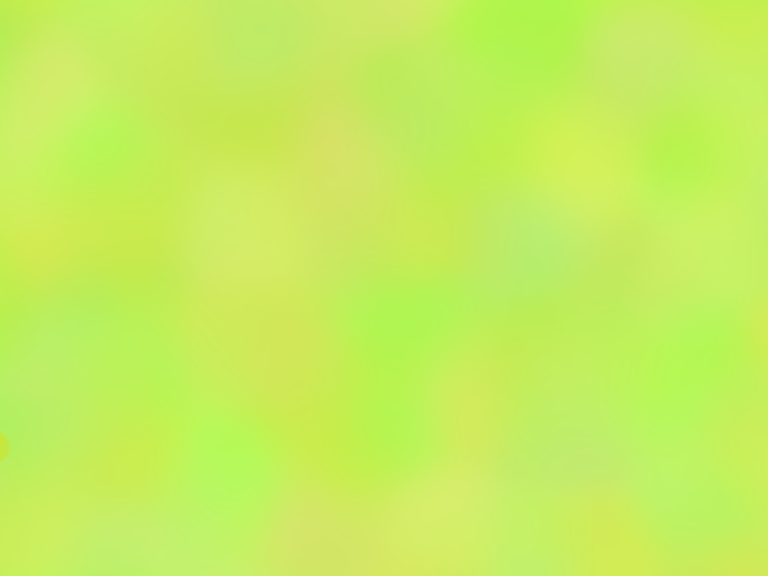
Reproduce this background procedurally as a WebGL 1 fragment shader.

```glsl
precision highp float;

uniform vec2 u_resolution;

// Three independent random values in 0..1 for one grid cell
vec3 hash3(vec2 cell) {
  vec3 phase = vec3(dot(cell, vec2(127.1, 311.7)),
                    dot(cell, vec2(269.5, 183.3)),
                    dot(cell, vec2(419.2, 371.9)));
  return fract(sin(phase) * 43758.5453);
}

// Smooth cellular noise in -1..1: random triples with Gaussian falloff
vec3 softCells(vec2 p, float falloff) {
  vec2 home = floor(p);
  vec3 total = vec3(0.0);
  float weightSum = 0.0;
  for (int y = -2; y <= 2; y++) {
    for (int x = -2; x <= 2; x++) {
      vec2 cell = home + vec2(float(x), float(y));
      vec2 offset = cell + hash3(cell).xy - p;
      float weight = exp(-falloff * dot(offset, offset));
      total += weight * hash3(cell + 57.0);
      weightSum += weight;
    }
  }
  return 2.0 * total / weightSum - 1.0;
}

// Map warmth, paleness and lightness to a lime tone
vec3 limeTone(vec3 mood, vec3 base) {
  vec3 warm = vec3(0.09, -0.028, 0.0);
  vec3 pale = vec3(0.015, 0.0, 0.08);
  vec3 light = vec3(0.012, 0.026, -0.01);
  return base + mood.x * warm + mood.y * pale + mood.z * light;
}

float disc(vec2 p, vec2 center, float radius, float edge) {
  return 1.0 - smoothstep(-edge, edge, length(p - center) - radius);
}

void main() {
  vec2 p = gl_FragCoord.xy / u_resolution.y;
  float pixel = 1.0 / u_resolution.y;

  // Broad soft patches with a finer, fainter layer
  vec3 mood = softCells(p * 6.2 + vec2(13.0, 7.0), 3.0);
  mood += 0.35 * softCells(p * 10.0 + vec2(41.0, 23.0), 2.6);
  vec3 color = limeTone(mood, vec3(0.768, 0.936, 0.367));

  // Small spot cut by the left edge
  float spot = disc(p, vec2(-0.013, 0.224), 0.029, pixel);
  color = mix(color, vec3(0.77, 0.91, 0.25), spot);

  gl_FragColor = vec4(color, 1.0);
}
```
